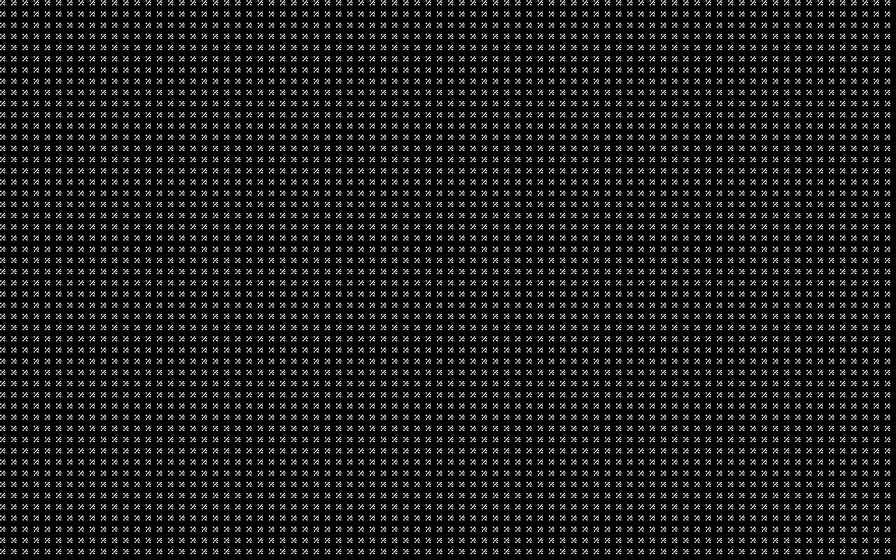
Write a Shadertoy shader that draws this pattern.

```glsl
// A fine grid of tiny broken white marks on near-black, 80 across and 50 down.
// Each mark is a union of short round strokes in the upper left of its cell;
// area sampling keeps the small shapes smooth, and whole repeats make it tile.

float stroke(vec2 p, vec2 a, vec2 b, float radius) {
    vec2 ab = b - a;
    float along = clamp(dot(p - a, ab) / dot(ab, ab), 0.0, 1.0);
    return length(p - a - along * ab) - radius;
}

// Distance to one mark, which spans about -1 to 1
float markDistance(vec2 p) {
    float d = stroke(p, vec2(-0.30, -0.25), vec2(0.65, 0.75), 0.19);
    d = min(d, stroke(p, vec2(0.35, -0.60), vec2(0.75, -0.78), 0.20));
    d = min(d, stroke(p, vec2(0.72, -0.05), vec2(0.85, 0.05), 0.19));
    d = min(d, length(p - vec2(-0.70, 0.62)) - 0.28);
    return min(d, length(p - vec2(-0.68, -0.72)) - 0.27);
}

// Ink at a canvas position from 0 to 1, with y running up
float ink(vec2 uv, float softness) {
    vec2 cell = fract(uv * vec2(80.0, 50.0) + 0.5) - 0.5;
    // Wrap around the mark's centre so no stroke is cut at a cell edge
    vec2 local = fract(cell - vec2(0.24, -0.24) + 0.5) - 0.5;
    return 1.0 - smoothstep(-softness, softness, markDistance(local * 4.0));
}

void mainImage(out vec4 fragColor, in vec2 fragCoord) {
    const int SAMPLES = 4;
    // Width of one subsample in mark units
    float softness = 0.5 * 4.0 * 50.0 / (iResolution.y * float(SAMPLES));

    // Average the ink over the pixel's area
    float coverage = 0.0;
    for (int j = 0; j < SAMPLES; j++) {
        for (int i = 0; i < SAMPLES; i++) {
            vec2 offset = (vec2(i, j) + 0.5) / float(SAMPLES) - 0.5;
            coverage += ink((fragCoord + offset) / iResolution.xy, softness);
        }
    }
    coverage /= float(SAMPLES * SAMPLES);

    fragColor = vec4(mix(vec3(0.008), vec3(0.98), coverage), 1.0);
}
```
